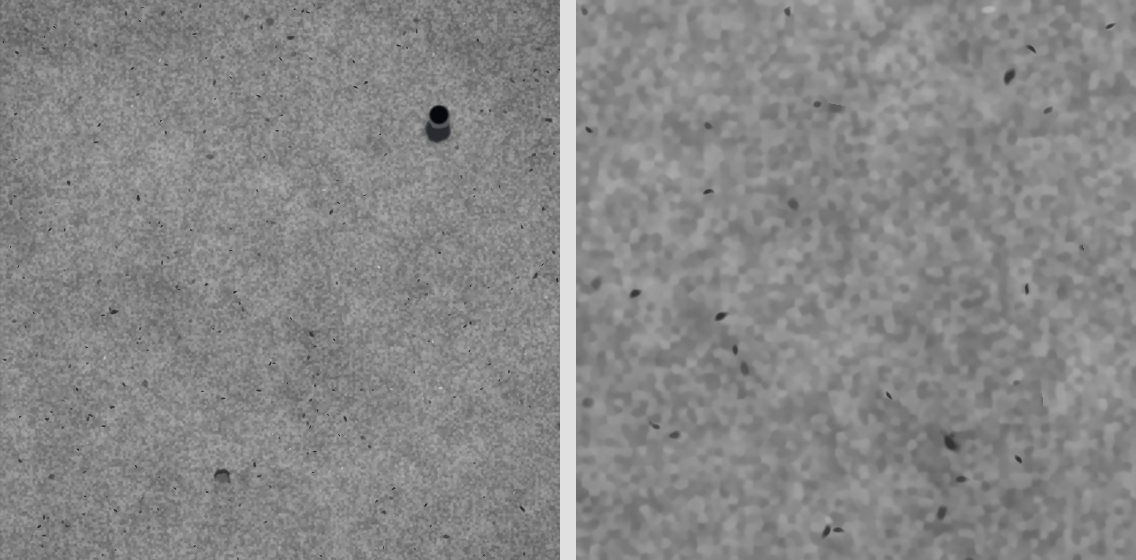
Left, the full canvas; right, a detail of the centre.
A WebGL 2 fragment shader for this texture:

```glsl
#version 300 es
precision highp float;

#define BASE_TONE 0.527
#define GRAIN_SCALE 205.0
#define GRAIN_CONTRAST 0.155
#define CLUMP_CONTRAST 0.07
#define MOTTLE_CONTRAST 0.05
#define PIT_TONE 0.17
#define PIT_CHANCE 0.075
#define HOLE_CENTER vec2(0.784, 0.795)
#define HOLE_RADIUS 0.0165
#define DIMPLE_CENTER vec2(0.397, 0.150)

uniform vec2 u_resolution;
out vec4 fragColor;

vec3 hash3(vec2 cell) {
    vec3 h = fract(cell.xyx * vec3(0.1031, 0.1030, 0.0973));
    h += dot(h, h.yxz + 33.33);
    return fract((h.xxy + h.yzz) * h.zyx);
}

// Soft cellular noise: jittered points with random tones, about -0.5 to 0.5
float cellTone(vec2 p) {
    vec2 cell = floor(p);
    float total = 0.0, weightSum = 0.0;
    for (int y = -1; y <= 1; y++) {
        for (int x = -1; x <= 1; x++) {
            vec2 id = cell + vec2(x, y);
            vec3 rnd = hash3(id);
            vec2 d = id + mix(vec2(0.15), vec2(0.85), rnd.xy) - p;
            float weight = exp(-4.5 * dot(d, d));
            total += weight * (rnd.z - 0.5);
            weightSum += weight;
        }
    }
    return total / weightSum;
}

// Scattered, slightly stretched pits; radius is in cell units
float pits(vec2 p, float chance, float radius) {
    vec2 cell = floor(p);
    float cover = 0.0;
    for (int y = -1; y <= 1; y++) {
        for (int x = -1; x <= 1; x++) {
            vec2 id = cell + vec2(x, y);
            vec3 place = hash3(id + 71.0);
            vec3 shape = hash3(id + 137.0);
            vec2 d = id + place.xy - p;
            float angle = 6.2832 * shape.x;
            vec2 axis = vec2(cos(angle), sin(angle));
            vec2 local = vec2(dot(d, axis), dot(d, vec2(-axis.y, axis.x)));
            local.y *= 1.0 + 1.2 * shape.y;
            float size = radius * mix(0.55, 1.15, shape.z);
            float pit = 1.0 - smoothstep(0.35, 1.25, length(local) / size);
            float depth = mix(0.4, 0.95, shape.y);
            cover = max(cover, pit * depth * step(place.z, chance));
        }
    }
    return cover;
}

float disc(vec2 p, vec2 center, float radius, float blur) {
    return 1.0 - smoothstep(-blur, blur, length(p - center) - radius);
}

void main() {
    vec2 p = gl_FragCoord.xy / min(u_resolution.x, u_resolution.y);

    // Broad stains and fine sandy grain
    float stain = cellTone(p * 4.0 + 3.7) + cellTone(p * 11.0 + 19.3);
    float mottle = stain + cellTone(p * 29.0 + 41.1);
    float tone = BASE_TONE + MOTTLE_CONTRAST * mottle;
    tone += CLUMP_CONTRAST * cellTone(p * GRAIN_SCALE * 0.5 + 7.0);
    tone += GRAIN_CONTRAST * cellTone(p * GRAIN_SCALE);
    tone -= 0.07 * smoothstep(0.45, 0.75, length(p - vec2(0.45, 0.45)));

    // Pale specks
    tone += 0.17 * pits(p * 48.0 + 211.0, 0.02, 0.2);

    // Small pits gather in the darker stains
    float cluster = mix(0.25, 1.8, smoothstep(0.35, -0.35, stain));
    vec2 wobble = 0.0035 * vec2(cellTone(p * 130.0 + 5.0), cellTone(p * 130.0 + 57.0));
    vec2 rough = p + wobble;
    float pitCover = pits(rough * 62.0, PIT_CHANCE * cluster, 0.28);
    pitCover = max(pitCover, pits(rough * 15.0 + 23.0, 0.09, 0.125));
    tone = mix(tone, PIT_TONE, pitCover);

    // Shallow dimple with a shaded upper edge
    tone = mix(tone, 0.34, 0.85 * disc(rough, DIMPLE_CENTER, 0.012, 0.004));
    float dimpleShade = disc(rough, DIMPLE_CENTER, 0.013, 0.003)
        * (1.0 - disc(rough, DIMPLE_CENTER - vec2(0.0, 0.006), 0.011, 0.003));
    tone = mix(tone, 0.2, dimpleShade);

    // Deep hole, its worn lip and the shadow below it
    vec2 lower = HOLE_CENTER - vec2(0.002, 0.027);
    tone *= 1.0 - 0.2 * disc(p, lower, 0.027, 0.012);
    float shadow = disc(rough, lower, 0.0215, 0.004);
    tone = mix(tone, 0.17, shadow);
    float lip = disc(rough, HOLE_CENTER - vec2(0.0, 0.004), 0.0205, 0.003);
    tone = mix(tone, 0.37, 0.85 * lip);
    float hole = disc(p, HOLE_CENTER, HOLE_RADIUS, 0.003);
    tone = mix(tone, 0.03, hole);

    vec3 color = vec3(tone) + vec3(-0.005, 0.0, 0.02) * max(shadow, hole);
    fragColor = vec4(clamp(color, 0.0, 1.0), 1.0);
}
```
